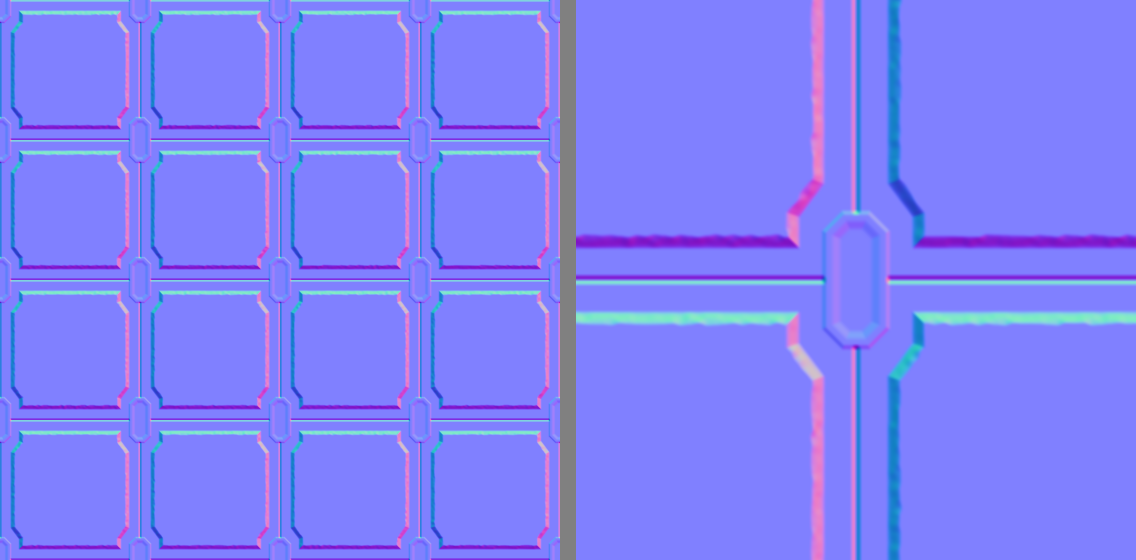
Left, the full canvas; right, a detail of the centre.
Reproduce this texture map procedurally as a three.js fragment shader.

```glsl
// Tangent-space normal map of a 4 by 4 grid of raised panels with notched corners,
// thin grooves between the tiles and an elongated octagonal stud on every crossing.
// A periodic height field is built from distance functions, then differentiated.

#define TILES 4.0            // repeats across and down
#define PANEL_INSET 0.074    // groove to foot of the panel bevel, in tiles
#define BEVEL_WIDTH 0.033
#define BEVEL_HEIGHT 0.034
#define GROOVE_WIDTH 0.011
#define GROOVE_DEPTH 0.012
#define RIM_HEIGHT 0.004
#define BOWL_DEPTH 0.005
#define WEAR 0.007           // raggedness of the upper bevel edge
#define WEAR_SCALE 48.0      // noise cells per tile
#define SLOPE_STEP 0.004     // half span of the slope samples, in tiles
#define SOFTEN 0.002         // spacing of the smoothing samples, in tiles

varying vec2 vUv;

float hash(vec2 p) {
  p = fract(p * vec2(0.1031, 0.1137));
  p += dot(p, p.yx + 33.33);
  return fract((p.x + p.y) * p.x * 17.31);
}

// Value noise that wraps at the canvas edges.
float wrappedNoise(vec2 p) {
  float period = TILES * WEAR_SCALE;
  vec2 i = floor(p), f = fract(p);
  f = f * f * (3.0 - 2.0 * f);
  vec2 lo = mod(i, period), hi = mod(i + 1.0, period);
  return mix(mix(hash(lo), hash(vec2(hi.x, lo.y)), f.x),
             mix(hash(vec2(lo.x, hi.y)), hash(hi), f.x), f.y);
}

// Depth inside the notched panel; q is the distance from the two grooves.
float panelDepth(vec2 q) {
  float slant = dot(q - vec2(0.133, 0.150), vec2(0.8, 0.6));
  float side = max(q.x - 0.133, min(q.x - PANEL_INSET, slant));
  return min(q.y - PANEL_INSET, side);
}

// Signed distance to the chamfered stud, negative inside.
float studDistance(vec2 q) {
  float chamfer = dot(q - vec2(0.076, 0.115), vec2(0.7071));
  return max(max(q.x - 0.076, q.y - 0.160), chamfer);
}

float height(vec2 p) {
  vec2 q = abs(fract(p + 0.5) - 0.5);

  // Panel bevel with a slightly ragged top
  float ragged = WEAR * (wrappedNoise(p * WEAR_SCALE) - 0.5);
  float h = BEVEL_HEIGHT * smoothstep(0.0, BEVEL_WIDTH + ragged, panelDepth(q));

  // Groove, interrupted by the stud
  float stud = studDistance(q);
  float groove = 1.0 - smoothstep(0.0, GROOVE_WIDTH, min(q.x, q.y));
  h -= GROOVE_DEPTH * groove * smoothstep(-0.004, 0.004, stud);

  // Stud: raised rim around a shallow bowl
  h += RIM_HEIGHT * (1.0 - smoothstep(-0.006, 0.006, stud));
  h -= BOWL_DEPTH * smoothstep(0.016, 0.042, -stud);
  return h;
}

vec3 surfaceNormal(vec2 p) {
  vec2 e = vec2(SLOPE_STEP, 0.0);
  vec2 rise = vec2(height(p + e.xy) - height(p - e.xy),
                   height(p + e.yx) - height(p - e.yx));
  return normalize(vec3(-rise / (2.0 * SLOPE_STEP), 1.0));
}

void main() {
  vec3 normal = vec3(0.0);
  for (int j = 0; j < 2; j++) {
    for (int i = 0; i < 2; i++) {
      vec2 offset = (vec2(float(i), float(j)) - 0.5) * 2.0 * SOFTEN;
      normal += surfaceNormal(vUv * TILES + offset);
    }
  }
  gl_FragColor = vec4(normal / 4.0 * 0.5 + 0.5, 1.0);
}
```
